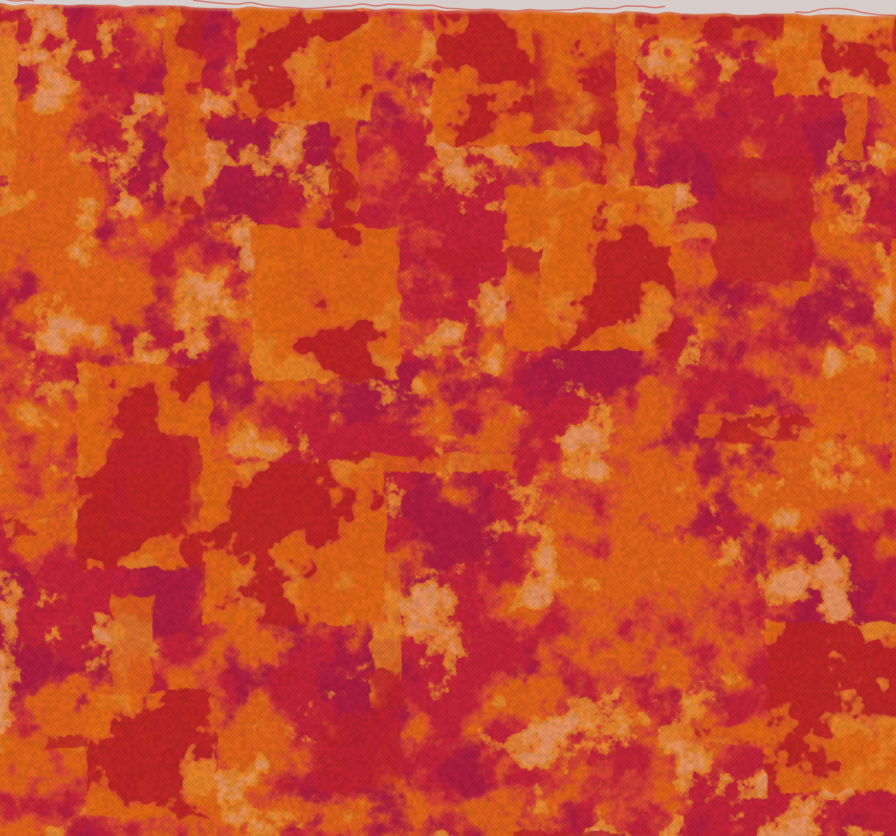
Reproduce this texture procedurally as a Shadertoy shader.

```glsl
// Draws a batik-like cotton print: orange and crimson patches on mottled red, with a frayed top edge.

const vec3 CRIMSON   = vec3(0.73, 0.13, 0.21);
const vec3 PLUM      = vec3(0.63, 0.10, 0.25);
const vec3 DARK_RED  = vec3(0.70, 0.12, 0.14);
const vec3 CORAL     = vec3(0.81, 0.27, 0.19);
const vec3 ORANGE    = vec3(0.84, 0.38, 0.08);
const vec3 AMBER     = vec3(0.86, 0.52, 0.17);
const vec3 PALE_PINK = vec3(0.86, 0.55, 0.40);
const vec3 BACKDROP  = vec3(0.84, 0.80, 0.79);

const float EDGE_SOFTNESS = 0.002;
const float EDGE_WOBBLE   = 0.010;
const float THREADS       = 190.0;   // weave threads per canvas height
const float WEAVE_DEPTH   = 0.035;
const float GRAIN_DEPTH   = 0.12;
const float TAU           = 6.28319;

float hash(vec2 p) {
    vec3 q = fract(p.xyx * 0.1031);
    q += dot(q, q.yzx + 33.33);
    return fract((q.x + q.y) * q.z);
}

vec2 hash2(vec2 p) {
    return vec2(hash(p), hash(p + 71.0));
}

float noise(vec2 p) {
    vec2 i = floor(p), f = fract(p);
    f = f * f * (3.0 - 2.0 * f);
    return mix(mix(hash(i), hash(i + vec2(1, 0)), f.x),
               mix(hash(i + vec2(0, 1)), hash(i + 1.0), f.x), f.y);
}

// Rotated octaves hide the lattice; a high gain keeps the outlines ragged.
float fbm(vec2 p) {
    float sum = 0.0, weight = 0.5, total = 0.0;
    for (int i = 0; i < 5; i++) {
        sum += weight * noise(p);
        total += weight;
        weight *= 0.6;
        p = mat2(1.6, 1.2, -1.2, 1.6) * p + 17.3;
    }
    return sum / total;
}

// Scattered rectangles: x = coverage, y = depth from rim (0) to middle (1).
vec2 patches(vec2 p, vec2 cell, vec2 smallest, vec2 largest, float density, float seed) {
    vec2 best = vec2(0.0), home = floor(p / cell);
    for (int j = -1; j <= 1; j++)
    for (int i = -1; i <= 1; i++) {
        vec2 id = home + vec2(i, j) + seed;
        vec2 centre = (id - seed + 0.5 + 0.5 * (hash2(id) - 0.5)) * cell;
        vec2 extent = mix(smallest, largest, hash2(id + 139.0));
        vec2 inset = extent - abs(p - centre);
        float inside = min(inset.x, inset.y);
        float kept = step(hash(id + 211.0), density);
        float depth = clamp(inside / min(extent.x, extent.y), 0.0, 1.0);
        best = max(best, kept * vec2(smoothstep(-EDGE_SOFTNESS, EDGE_SOFTNESS, inside), depth));
    }
    return best;
}

// Mottled red ground with plum shadows and light flecks.
vec3 groundColour(vec2 p) {
    float broad = fbm(p * 7.0 + 3.0);
    float fine = fbm(p * 32.0 + 40.0);
    float warmth = 0.6 * broad + 0.4 * fine;
    vec3 colour = mix(CRIMSON, CORAL, smoothstep(0.45, 0.55, warmth));
    colour = mix(colour, PLUM, 0.75 * smoothstep(0.51, 0.62, fbm(p * 11.0 + 80.0)) * smoothstep(0.58, 0.46, warmth));
    colour = mix(colour, ORANGE, 0.85 * smoothstep(0.53, 0.60, warmth));
    float fleck = 0.65 * fbm(p * 17.0 + 120.0) + 0.35 * fine;
    colour = mix(colour, AMBER, 0.85 * smoothstep(0.565, 0.63, fleck));
    return mix(colour, PALE_PINK, 0.8 * smoothstep(0.635, 0.69, fleck));
}

// Orange dye, eaten away by dark blotches gathered near the patch middle.
vec3 orangeColour(vec2 p, float depth) {
    vec3 colour = mix(ORANGE, AMBER, 0.7 * smoothstep(0.54, 0.66, fbm(p * 13.0 + 160.0)));
    float blotch = fbm(p * 12.0 + 200.0) + 0.16 * (depth - 0.33);
    colour = mix(colour, CORAL, 0.5 * smoothstep(0.47, 0.53, blotch));
    return mix(colour, DARK_RED, 0.95 * smoothstep(0.52, 0.56, blotch));
}

void mainImage(out vec4 fragColor, in vec2 fragCoord) {
    vec2 p = fragCoord / iResolution.y;
    float pixel = 1.0 / iResolution.y;
    float grain = noise(p * 260.0) - 0.5;

    // Printed layers with ragged rims
    vec2 wobble = vec2(noise(p * 70.0), noise(p * 70.0 + 31.0)) - 0.5;
    vec2 q = p + EDGE_WOBBLE * wobble + 0.003 * grain;
    vec2 large = patches(q, vec2(0.27, 0.26), vec2(0.075, 0.07), vec2(0.115, 0.13), 0.62, 5.0);
    vec2 upright = patches(q, vec2(0.31, 0.36), vec2(0.009, 0.08), vec2(0.025, 0.16), 0.4, 23.0);
    vec2 level = patches(q, vec2(0.36, 0.29), vec2(0.07, 0.009), vec2(0.14, 0.018), 0.45, 47.0);
    vec2 dark = patches(q, vec2(0.25, 0.27), vec2(0.045), vec2(0.075), 0.42, 83.0);

    vec3 colour = groundColour(p);
    float bands = max(upright.x, level.x);
    colour = mix(colour, orangeColour(p + 5.0, 0.2), 0.8 * bands);
    colour = mix(colour, orangeColour(p, large.y), 0.95 * large.x);
    float darkWear = smoothstep(0.64, 0.50, fbm(p * 10.0 + 240.0));
    colour = mix(colour, mix(DARK_RED, CRIMSON, 0.4), 0.8 * dark.x * darkWear);

    // Weave and grain
    vec2 threads = cos(TAU * THREADS * p);
    colour *= 1.0 + WEAVE_DEPTH * threads.x * threads.y + GRAIN_DEPTH * grain;

    // Frayed top edge with loose looping threads
    float rim = 0.995 - 0.013 * p.x + 0.003 * (noise(p * vec2(60.0, 1.0)) - 0.5);
    float above = p.y - rim;
    colour = mix(colour, PALE_PINK, 0.6 * smoothstep(-0.006, 0.0, above));
    colour = mix(colour, BACKDROP, smoothstep(-pixel, pixel, above));
    float loopHeight = 0.010 * noise(vec2(p.x * 14.0, 9.0)) - 0.001;
    float strand = smoothstep(1.5 * pixel, 0.0, abs(above - loopHeight));
    colour = mix(colour, CORAL, 0.6 * strand * step(0.45, noise(vec2(p.x * 7.0, 4.0))));

    fragColor = vec4(clamp(colour, 0.0, 1.0), 1.0);
}
```
